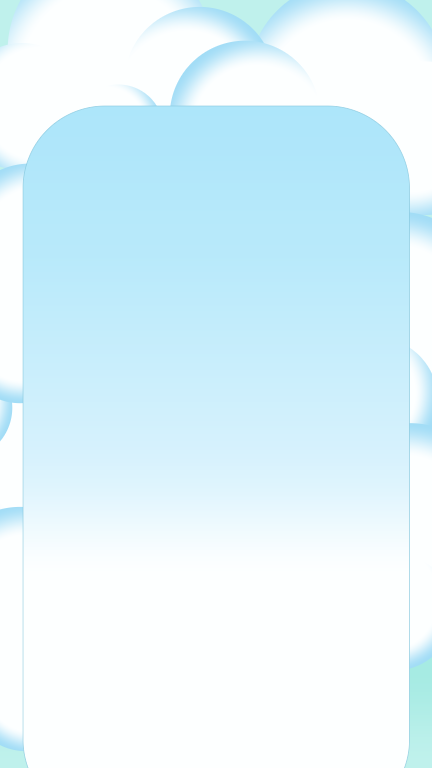
Write a Shadertoy shader that draws this background.

```glsl
#define WHITE vec3(0.994, 1.0, 1.0)
#define RIM_BLUE vec3(0.635, 0.865, 0.965)
#define SKY_TOP vec3(0.68, 0.90, 0.98)
#define SKY_MID vec3(0.72, 0.915, 0.982)
#define SKY_LOW vec3(0.85, 0.95, 0.992)
#define MINT_LIGHT vec3(0.75, 0.945, 0.925)
#define MINT_DEEP vec3(0.65, 0.92, 0.89)
#define OUTLINE vec3(0.50, 0.77, 0.86)
#define PANEL_CENTRE vec2(0.2816, 0.396)
#define PANEL_HALF vec2(0.2516, 0.466)
#define PANEL_CORNER 0.107
#define RIM_SHIFT 0.35

// Puffs are stored as centre x, centre y, radius, direction of the blue rim
const int PUFFS = 6;
const vec4 topBank[PUFFS] = vec4[PUFFS](
    vec4(0.143, 0.935, 0.133, 1.57), vec4(0.452, 0.895, 0.129, 1.57),
    vec4(0.260, 0.893, 0.098, 0.80), vec4(0.029, 0.861, 0.083, 3.30),
    vec4(0.154, 0.831, 0.059, -0.2), vec4(0.319, 0.849, 0.098, 2.30));
const vec4 rightBank[PUFFS] = vec4[PUFFS](
    vec4(0.553, 0.820, 0.100, -0.7), vec4(0.521, 0.609, 0.115, 1.20),
    vec4(0.579, 0.564, 0.072, -0.6), vec4(0.488, 0.479, 0.082, -0.5),
    vec4(0.534, 0.336, 0.113, 1.20), vec4(0.514, 0.203, 0.076, -1.0));
const vec4 leftBank[PUFFS] = vec4[PUFFS](
    vec4(0.039, 0.408, 0.104, 3.10), vec4(-0.052, 0.469, 0.068, -0.5),
    vec4(0.039, 0.693, 0.094, 2.30), vec4(0.026, 0.551, 0.076, -1.8),
    vec4(0.026, 0.238, 0.102, 2.10), vec4(0.033, 0.095, 0.073, -2.2));

float roundedBox(vec2 p, vec2 halfSize, float radius) {
    vec2 q = abs(p) - halfSize + radius;
    return length(max(q, 0.0)) + min(max(q.x, q.y), 0.0) - radius;
}

float coverage(float dist, float pixel) {
    return clamp(0.5 - dist / pixel, 0.0, 1.0);
}

// Layers white discs whose rims turn blue toward one side
vec3 paintBank(vec3 colour, vec2 p, vec4 bank[PUFFS], float pixel) {
    for (int i = 0; i < PUFFS; i++) {
        vec4 puff = bank[i];
        vec2 q = (p - puff.xy) / puff.z;
        vec2 rimDir = vec2(cos(puff.w), sin(puff.w));
        float reach = length(q) + RIM_SHIFT * (dot(q, rimDir) - 1.0);
        vec3 shade = mix(WHITE, RIM_BLUE, smoothstep(0.45, 1.0, reach));
        colour = mix(colour, shade, coverage((length(q) - 1.0) * puff.z, pixel));
    }
    return colour;
}

// Blue at the top, pale in the middle, white below
vec3 panelColour(float y) {
    vec3 colour = mix(SKY_MID, SKY_TOP, smoothstep(0.67, 0.86, y));
    colour = mix(SKY_LOW, colour, clamp((y - 0.39) / 0.28, 0.0, 1.0));
    return mix(WHITE, colour, smoothstep(0.24, 0.41, y));
}

void mainImage(out vec4 fragColor, in vec2 fragCoord) {
    vec2 p = fragCoord / iResolution.y;
    float pixel = 1.0 / iResolution.y;

    // Mint backdrop
    vec3 colour = mix(MINT_DEEP, MINT_LIGHT, smoothstep(0.0, 0.13, abs(p.y - 0.13)));

    // Clouds
    colour = paintBank(colour, p, topBank, pixel);
    colour = paintBank(colour, p, rightBank, pixel);
    colour = paintBank(colour, p, leftBank, pixel);

    // Panel with a hairline border
    float dist = roundedBox(p - PANEL_CENTRE, PANEL_HALF, PANEL_CORNER);
    colour = mix(colour, panelColour(p.y), coverage(dist, pixel));
    colour = mix(colour, OUTLINE, 0.7 * coverage(abs(dist) - 0.0005, pixel));

    fragColor = vec4(colour, 1.0);
}
```
